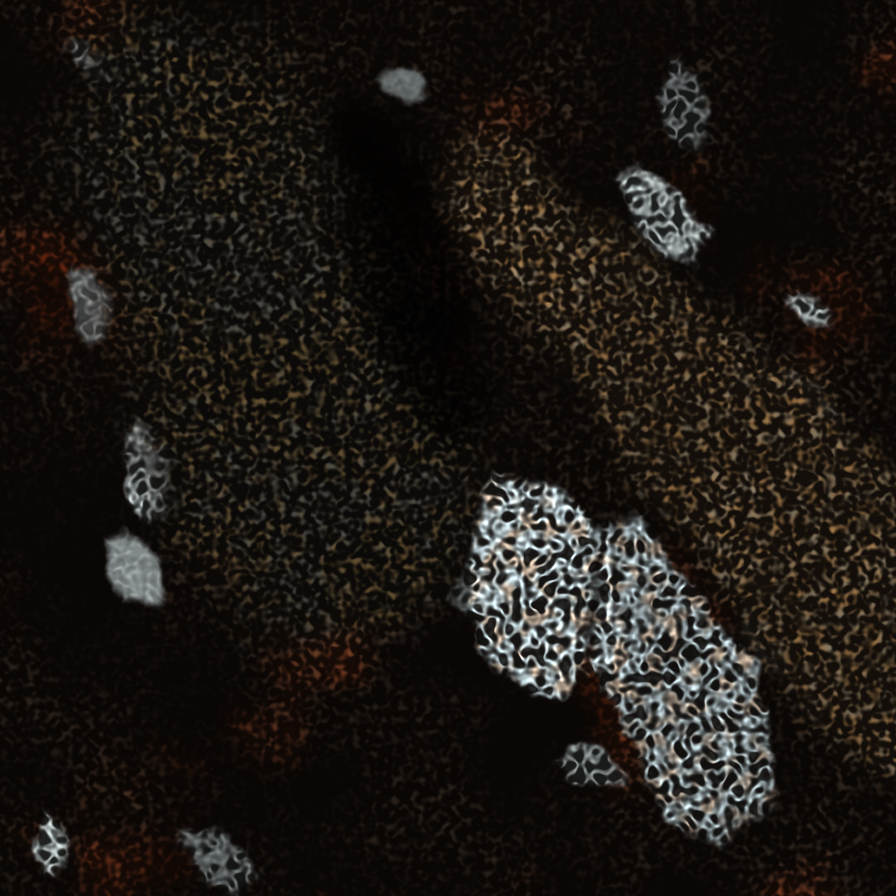
Reproduce this texture procedurally as a WebGL 1 fragment shader.

```glsl
precision highp float;
// Dark rock thin section: speckled brown clasts, pale crackled grains and rusty matrix.
uniform vec2 u_resolution;

float hash(vec2 p) {
  vec3 q = fract(p.xyx * vec3(0.1031, 0.1030, 0.0973));
  q += dot(q, q.yzx + 33.33);
  return fract((q.x + q.y) * q.z);
}

// Gradient noise, roughly -0.6 to 0.6
float corner(vec2 cell, vec2 offset) {
  vec2 slope = vec2(hash(cell), hash(cell + 57.3)) * 2.0 - 1.0;
  return dot(slope, offset);
}

float noise(vec2 p) {
  vec2 i = floor(p), f = fract(p);
  vec2 s = f * f * f * (f * (f * 6.0 - 15.0) + 10.0);
  vec2 e = vec2(1.0, 0.0);
  float low = mix(corner(i, f), corner(i + e, f - e), s.x);
  float high = mix(corner(i + e.yx, f - e.yx), corner(i + 1.0, f - 1.0), s.x);
  return mix(low, high, s.y);
}

float fbm(vec2 p) {
  float sum = 0.0, amp = 1.0;
  for (int i = 0; i < 4; i++) {
    sum += amp * noise(p);
    p = mat2(1.6, 1.2, -1.2, 1.6) * p + 7.7;
    amp *= 0.5;
  }
  return sum;
}

// Soft capsule whose radius changes from ra to rb
float streak(vec2 p, vec2 a, vec2 b, float ra, float rb, float soft) {
  vec2 ab = b - a;
  float h = clamp(dot(p - a, ab) / dot(ab, ab), 0.0, 1.0);
  float d = length(p - a - ab * h) - mix(ra, rb, h);
  return 1.0 - smoothstep(-soft, soft, d);
}

// Angular grain: intersection of jittered half planes, stretched and turned
float grain(vec2 p, vec2 size, float angle, float seed) {
  float c = cos(angle), s = sin(angle), d = -1.0;
  p = vec2(c * p.x + s * p.y, c * p.y - s * p.x) / size;
  for (int i = 0; i < 7; i++) {
    float k = float(i);
    float turn = (k + 0.6 * hash(vec2(k, seed))) * 0.8976;
    d = max(d, dot(p, vec2(cos(turn), sin(turn))) - 0.8 - 0.25 * hash(vec2(seed, k + 9.0)));
  }
  float soft = 0.005 / size.y;
  return 1.0 - smoothstep(-soft, soft, d);
}

void main() {
  vec2 uv = gl_FragCoord.xy / u_resolution.y;

  // Fine crystal texture: specks and curling bright threads
  vec2 q = uv + 0.004 * vec2(noise(uv * 60.0), noise(uv * 60.0 + 17.0));
  float fine = noise(q * 135.0);
  float mid = noise(q * 72.0 + 40.0);
  float speck = smoothstep(-0.15, 0.6, fine + 0.5 * mid);
  float thread = (1.0 - smoothstep(0.02, 0.27, abs(mid))) * (0.8 + 1.0 * fine);
  float cloud = fbm(uv * 6.0 + 3.0);
  float tint = noise(q * 50.0 + 90.0);

  // Warped coordinates for ragged outlines
  vec2 broad = uv + 0.045 * vec2(fbm(uv * 7.0), fbm(uv * 7.0 + 31.0));
  vec2 ragged = uv + 0.012 * vec2(fbm(uv * 28.0), fbm(uv * 28.0 + 13.0));

  // Nearly black matrix with rust patches
  vec3 color = vec3(0.035, 0.023, 0.017) + vec3(0.17, 0.14, 0.11) * speck * smoothstep(-0.5, 0.6, cloud);
  float rust = smoothstep(0.05, 0.65, fbm(uv * 5.0 + 21.0));
  color += vec3(0.30, 0.09, 0.02) * rust * (0.25 + speck);

  // Large brown clasts, split by a dark gap
  float left = streak(broad, vec2(0.2, 0.86), vec2(0.36, 0.46), 0.13, 0.17, 0.05);
  float band = streak(broad, vec2(0.55, 0.78), vec2(1.02, 0.28), 0.065, 0.145, 0.025);
  float gap = streak(broad, vec2(0.41, 0.84), vec2(0.5, 0.55), 0.04, 0.05, 0.03);
  vec3 warm = mix(vec3(0.25, 0.26, 0.25), vec3(0.34, 0.27, 0.16), smoothstep(-0.3, 0.4, cloud + tint));
  color = mix(color, vec3(0.048, 0.04, 0.03) + warm * speck, left);
  color = mix(color, color * 0.3, gap);
  vec3 tan_ = mix(vec3(0.42, 0.39, 0.33), vec3(0.50, 0.37, 0.22), smoothstep(-0.3, 0.3, tint));
  color = mix(color, vec3(0.075, 0.056, 0.036) + tan_ * speck * (1.0 + 0.5 * cloud), band);

  // Small scattered grains in the matrix, pale or dim
  float open = (1.0 - left) * (1.0 - band) * (1.0 - gap);
  vec2 cell = floor(ragged * 5.0);
  for (int j = -1; j <= 1; j++) {
    for (int i = -1; i <= 1; i++) {
      vec2 id = cell + vec2(float(i), float(j));
      float seed = hash(id + 4.0) * 90.0;
      vec2 center = (id + 0.15 + 0.7 * vec2(hash(id + 11.0), hash(id + 23.0))) / 5.0;
      vec2 size = mix(0.012, 0.042, hash(id + 37.0)) * vec2(1.5, 0.85);
      float shape = grain(ragged - center, size, -0.8 + 1.6 * (hash(id + 41.0) - 0.5), seed);
      float solid = smoothstep(0.75, 0.95, hash(id + 53.0));
      float light = mix(0.25, 0.8, hash(id + 61.0)) * mix(0.12 + thread, 0.85 + 0.3 * fine, solid);
      float present = step(0.4, hash(id + 71.0));
      color = mix(color, 0.04 + light * vec3(0.9, 0.95, 0.95), shape * present * open);
    }
  }

  // Big pale grain in two lobes, crossed by a dark seam
  float upper = grain(ragged - vec2(0.6, 0.355), vec2(0.13, 0.078), -1.3, 3.0);
  float lower = grain(ragged - vec2(0.764, 0.232), vec2(0.2, 0.085), -1.1, 8.0);
  float seam = streak(ragged, vec2(0.672, 0.39), vec2(0.645, 0.2), 0.003, 0.008, 0.006);
  vec3 pale = mix(vec3(0.82, 0.73, 0.64), vec3(0.78, 0.87, 0.90), smoothstep(-0.3, 0.1, tint));
  vec3 crackle = vec3(0.08, 0.075, 0.07) + pale * (thread * 0.95 + 0.12 * speck);
  color = mix(color, crackle * mix(0.82, 1.0, upper), max(upper, lower) * (1.0 - 0.8 * seam));

  gl_FragColor = vec4(clamp(color, 0.0, 1.0), 1.0);
}
```
